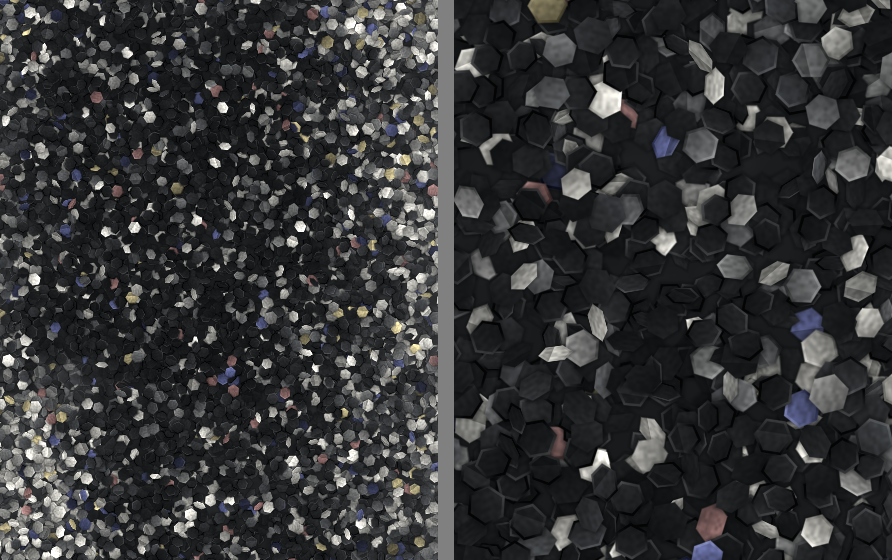
Left, the full canvas; right, a detail of the centre.
Give the GLSL for this texture, as a Shadertoy shader.

```glsl
// Loose hexagonal glitter, mostly black with silver flashes and a few tinted flakes.
// Jittered grids of tilted hexagons are painted back to front; a broad light field
// decides how likely the flakes in each region are to catch the light.

float hash(vec2 p) {
    return fract(sin(dot(p, vec2(127.1, 311.7))) * 43758.5453);
}

float noise(vec2 p) {
    vec2 i = floor(p), f = fract(p);
    f = f * f * (3.0 - 2.0 * f);
    return mix(mix(hash(i), hash(i + vec2(1, 0)), f.x),
               mix(hash(i + vec2(0, 1)), hash(i + vec2(1, 1)), f.x), f.y);
}

mat2 turn(float a) {
    return mat2(cos(a), -sin(a), sin(a), cos(a));
}

float hexagon(vec2 p, float apothem) {
    p = abs(p);
    return max(p.x * 0.866 + p.y * 0.5, p.y) - apothem;
}

// Light over the canvas: x spans 0 to 1, y spans 0 to 1.28.
float lightField(vec2 p) {
    float right = smoothstep(0.6, 0.95, p.x) * mix(0.6, 0.95, smoothstep(0.3, 1.0, p.y));
    float left = smoothstep(0.2, 0.0, p.x) * 0.5;
    float corner = smoothstep(0.62, 0.1, length(p * vec2(1.7, 1.0)));
    float low = 0.2 * smoothstep(0.75, 0.1, p.y);
    float top = 0.25 * smoothstep(1.08, 1.28, p.y);
    float clumps = 0.4 * (noise(p * 9.0 + 4.0) - 0.4);
    return clamp(right + left + corner * 0.9 + low + top + clumps, 0.0, 1.0);
}

// Silver by brightness, with rare rose flakes and faint gold and blue ones.
vec3 flakeColor(float tone, float pick) {
    vec3 tint = mix(vec3(0.96, 1.0, 1.05), vec3(1.01, 1.0, 0.96), smoothstep(0.08, 0.6, tone));
    if (pick < 0.007) return vec3(0.56, 0.42, 0.41) * (0.75 + 0.4 * tone);
    if (pick < 0.09 && tone > 0.35) tint = vec3(1.06, 0.99, 0.74);
    if (pick > 0.88 && tone > 0.14 && tone < 0.42) tint = vec3(0.86, 0.92, 1.36);
    return tone * tint;
}

// Paints one grid of flakes over the colour beneath.
vec3 paintLayer(vec3 col, vec2 p, float layer, float pixel) {
    float cell = 0.03;
    float depth = layer / 5.0;
    mat2 gridTurn = turn(layer * 1.37 + 0.4);
    vec2 g = gridTurn * p / cell + layer * 17.3;
    vec2 home = floor(g);

    for (int j = -1; j <= 1; j++)
    for (int i = -1; i <= 1; i++) {
        vec2 id = home + vec2(i, j);
        vec2 seed = id + layer * 41.0;
        if (hash(seed + 3.1) > 0.66) continue;

        vec2 jitter = vec2(hash(seed + 7.7), hash(seed + 19.3));
        vec2 q = (g - id - jitter) * cell;
        vec2 center = p - q * gridTurn;

        // Random spin, then foreshortening from the tilt.
        q = turn(6.283 * hash(seed + 23.9)) * q;
        float tilt = hash(seed + 31.7);
        float squash = mix(1.0, 2.4, pow(tilt, 2.0 + 2.0 * depth));
        q = turn(0.52 * floor(tilt * 12.0)) * q;
        q.y *= squash;
        float apothem = mix(0.0112, 0.0138, hash(seed + 43.1));
        float d = hexagon(q, apothem);
        if (d > 0.006) continue;

        // A steep power keeps most flakes dark where little light falls.
        float light = lightField(center);
        float power = mix(8.5, 1.25, light);
        float tone = 0.065 + 0.88 * pow(hash(seed + 57.3), power);
        tone *= mix(0.75, 1.0, depth);
        tone += 0.05 * hash(seed + 61.7) + 0.06 * light;
        if (squash > 1.5 && hash(seed + 67.9) > 0.75) tone = mix(tone, 0.9, 0.55);

        // Sheen across the face, a crisp crease, fine wear and a thin rim.
        vec2 sheenDir = vec2(cos(tilt * 40.0), sin(tilt * 40.0));
        float slope = dot(q, sheenDir) / apothem;
        float face = 1.0 + 0.22 * slope;
        face *= 0.84 + 0.32 * noise(q * 320.0 + seed);
        float creased = step(0.7, hash(seed + 89.3));
        face *= 1.0 - 0.35 * creased * smoothstep(-0.05, 0.05, slope - 0.25);
        float rim = smoothstep(0.0016, 0.0005, abs(d + 0.001));
        float rimGain = 0.11 * step(0.45, hash(seed + 71.3)) * slope;
        vec3 paint = flakeColor(tone, hash(seed + 83.1)) * face + rim * rimGain;

        float soft = max(pixel * 0.6, 0.0007) + 0.0006 * (1.0 - depth);
        col *= mix(0.74, 1.0, smoothstep(0.0, 0.004, d));
        col = mix(col, max(paint, 0.0), smoothstep(soft, -soft, d));
    }
    return col;
}

void mainImage(out vec4 fragColor, in vec2 fragCoord) {
    vec2 p = fragCoord / iResolution.x;
    p.y *= 1.28 * iResolution.x / iResolution.y;
    float light = lightField(p);

    vec3 col = vec3(0.08, 0.085, 0.09) + 0.15 * light * noise(p * 70.0);
    for (int layer = 0; layer < 6; layer++)
        col = paintLayer(col, p, float(layer), 1.0 / iResolution.x);

    // Pale haze of the curved glass along the sides and one low smudge.
    float sides = smoothstep(0.88, 1.03, p.x) + 0.7 * smoothstep(0.07, -0.02, p.x);
    float smudge = smoothstep(0.13, 0.0, length((p - vec2(0.17, 0.4)) * vec2(1.0, 1.3)));
    float haze = 0.14 * sides + 0.25 * smudge * noise(p * 28.0);
    col = mix(col, vec3(0.45, 0.46, 0.47), haze);

    // Faint veil that keeps the deepest gaps from full black.
    col = col * 0.99 + vec3(0.014, 0.016, 0.018);
    fragColor = vec4(clamp(col, 0.0, 1.0), 1.0);
}
```
